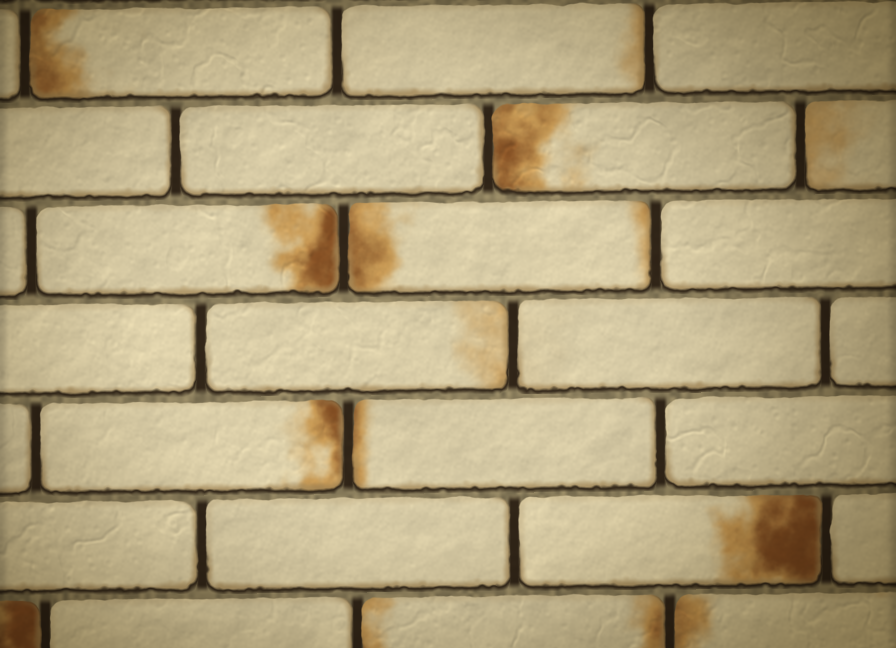
Write a WebGL 2 fragment shader that draws this texture.

```glsl
#version 300 es
precision highp float;
// Cream brick wall in running bond, with chipped edges, rust-stained ends and a soft vignette.
uniform vec2 u_resolution;
out vec4 fragColor;

// Lengths are in courses: one course is a brick height plus one joint.
const float COURSES = 6.58;              // courses over the canvas height
const float PITCH = 3.17;                // distance between vertical joints
const vec2 HALF_BRICK = vec2(1.54, 0.456);
const float CORNER = 0.11;
const float TILT = 0.0091;               // courses rise slightly to the right
const float JOINTS[7] = float[7](0.254, 1.787, 0.32, 2.041, 0.367, 2.053, 0.46);
const float CHIPPING = 0.05;
const float RELIEF = 1.3;
const vec2 TO_LIGHT = vec2(-0.014, -0.026);

const vec3 CREAM = vec3(0.865, 0.815, 0.665);
const vec3 TAN = vec3(0.64, 0.53, 0.34);
const vec3 OCHRE = vec3(0.77, 0.57, 0.28);
const vec3 RUST = vec3(0.46, 0.25, 0.10);
const vec3 MORTAR = vec3(0.54, 0.49, 0.36);
const vec3 SHADOW = vec3(0.16, 0.115, 0.07);
const vec3 VIGNETTE = vec3(0.60, 0.56, 0.45);

vec2 hash2(vec2 p) {
    vec3 q = fract(vec3(p.xyx) * vec3(0.1031, 0.1030, 0.0973));
    q += dot(q, q.yzx + 33.33);
    return fract((q.xx + q.yz) * q.zy);
}

float noise(vec2 p) {
    vec2 i = floor(p), f = fract(p);
    f = f * f * (3.0 - 2.0 * f);
    vec2 e = vec2(1, 0);
    return mix(mix(hash2(i).x, hash2(i + e).x, f.x),
               mix(hash2(i + e.yx).x, hash2(i + e.xx).x, f.x), f.y);
}

float layered(vec2 p) {
    float sum = 0.0, amp = 0.53;
    for (int i = 0; i < 4; i++) {
        sum += amp * noise(p);
        p = mat2(1.6, 1.2, -1.2, 1.6) * p + 7.3;
        amp *= 0.5;
    }
    return sum;
}

// Cellular noise: distance to the nearest scattered point.
float cells(vec2 p) {
    vec2 i = floor(p);
    float nearest = 2.0;
    for (int y = -1; y <= 1; y++)
        for (int x = -1; x <= 1; x++) {
            vec2 c = i + vec2(x, y);
            nearest = min(nearest, distance(p, c + hash2(c)));
        }
    return nearest;
}

float roundedBox(vec2 p, vec2 halfSize, float r) {
    vec2 q = abs(p) - halfSize + r;
    return length(max(q, 0.0)) + min(max(q.x, q.y), 0.0) - r;
}

// Broad dents, curved creases and small pits.
float surface(vec2 p, float roughness) {
    float crease = smoothstep(0.07, 0.0, abs(layered(p * 1.9 + 40.0) - 0.5));
    float pit = smoothstep(0.18, 0.0, cells(p * 4.0));
    return 0.35 * layered(p * 3.0) - roughness * (0.07 * crease + 0.05 * pit);
}

// Discolouration that creeps in from one end of a brick.
float endStain(float fromEnd, vec2 rnd, float blotch) {
    float reach = 0.2 + 1.1 * rnd.y * rnd.y;
    float amount = smoothstep(0.5, 0.92, rnd.x);
    return amount * smoothstep(reach, -0.1, fromEnd + (blotch - 0.5) * reach * 1.3);
}

void main() {
    vec2 uv = gl_FragCoord.xy / u_resolution;
    float pixel = COURSES / u_resolution.y;
    vec2 p = vec2(gl_FragCoord.x, u_resolution.y - gl_FragCoord.y) * pixel;

    // Find the brick and the position within it (y points down).
    float v = p.y + TILT * (p.x - 4.54) - 0.009;
    float row = floor(v);
    float along = (p.x - JOINTS[clamp(int(row), 0, 6)]) / PITCH;
    vec2 id = vec2(floor(along), row) + 20.0;
    vec2 local = vec2((fract(along) - 0.5) * PITCH, fract(v) - 0.5);
    vec2 rnd = hash2(id * 3.7);
    vec2 grainPos = p + rnd * 30.0;

    // Worn outline, rougher along the lower edge.
    float lower = smoothstep(-0.1, 0.35, local.y);
    float wear = layered(grainPos * 5.0) - 0.5;
    float chip = smoothstep(0.35, 0.0, cells(grainPos * 6.0)) * mix(0.1, 0.35, lower);
    float d = roundedBox(local, HALF_BRICK - 0.008 * rnd.yx, CORNER + 0.05 * rnd.x);
    d += CHIPPING * (wear * 0.9 + chip);

    // Brick face: tone, stains, lit relief and worn rim.
    float blotch = layered(grainPos * 2.2);
    vec3 brick = CREAM * (0.965 + 0.05 * rnd.y + 0.05 * (blotch - 0.5));
    float stain = max(endStain(HALF_BRICK.x - local.x, hash2(id + 51.0), blotch),
                0.8 * endStain(HALF_BRICK.x + local.x, hash2(id + 87.0), blotch));
    brick = mix(brick, OCHRE, smoothstep(0.0, 0.5, stain) * 0.85);
    brick = mix(brick, RUST, smoothstep(0.35, 1.0, stain + 0.5 * wear) * 0.85);
    float slope = surface(grainPos, rnd.x) - surface(grainPos + TO_LIGHT, rnd.x);
    brick *= 1.0 + RELIEF * slope + 0.025 * (noise(grainPos * 38.0) - 0.5);
    float rightSide = smoothstep(1.3, 1.54, local.x);
    float rim = smoothstep(0.085, 0.0, -d + 0.09 * wear);
    brick = mix(brick, TAN, rim * (0.2 + 0.55 * max(lower, rightSide)));
    brick *= 1.0 - 0.4 * smoothstep(0.025, 0.0, -d) * max(lower, 0.6 * rightSide);

    // Mortar: shaded under each brick and deep in the vertical joints.
    float below = smoothstep(0.055, 0.0, d) * smoothstep(0.0, 0.25, local.y);
    float upright = smoothstep(HALF_BRICK.x - 0.035, HALF_BRICK.x + 0.015, abs(local.x))
                  * smoothstep(0.49, 0.40, abs(local.y));
    vec3 mortar = MORTAR * (0.85 + 0.3 * noise(p * 18.0));
    mortar = mix(mortar, SHADOW, max(below, upright) * 0.92);

    vec3 color = mix(brick, mortar, smoothstep(-pixel, pixel, d));

    // Vignette with a faint darker band at the sides.
    float off = length((uv - vec2(0.45, 0.5)) * vec2(1.0, 0.9));
    color *= mix(vec3(1.0), VIGNETTE, smoothstep(0.24, 0.74, off));
    color *= 0.85 + 0.15 * smoothstep(0.0, 0.012, min(uv.x, 1.0 - uv.x));
    fragColor = vec4(color, 1.0);
}
```
